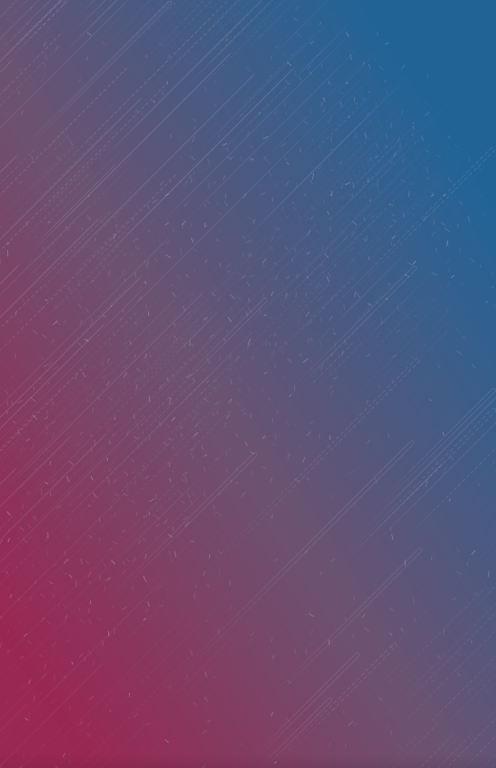
Reproduce this background procedurally as a Shadertoy shader.

```glsl
// Crimson to blue diagonal gradient with fine slanted lines, dashes and drifting flecks.

const float DIAGONAL = 0.70711;
const vec3 CRIMSON = vec3(0.60, 0.155, 0.32);
const vec3 MAUVE = vec3(0.425, 0.32, 0.44);
const vec3 BLUE = vec3(0.135, 0.39, 0.59);
const vec3 PALE = vec3(0.66, 0.63, 0.76);

float hash(vec2 p) {
    vec3 q = fract(p.xyx * vec3(0.1031, 0.1030, 0.0973));
    q += dot(q, q.yzx + 33.33);
    return fract((q.x + q.y) * q.z);
}

float noise(vec2 p) {
    vec2 i = floor(p), f = fract(p);
    f = f * f * (3.0 - 2.0 * f);
    return mix(mix(hash(i), hash(i + vec2(1, 0)), f.x),
               mix(hash(i + vec2(0, 1)), hash(i + vec2(1, 1)), f.x), f.y);
}

float band(float lo, float hi, float soft, float x) {
    return smoothstep(lo - soft, lo + soft, x) * (1.0 - smoothstep(hi - soft, hi + soft, x));
}

// Coverage of a shape, given its signed distance and the pixel size.
float cover(float d, float px) {
    return clamp(0.5 - d / px, 0.0, 1.0);
}

float dashes(float along, float period, float px) {
    float d = abs(fract(along / period) - 0.5) * period - 0.31 * period;
    return cover(d * DIAGONAL, px);
}

// Parallel lines broken into random runs; d holds (along, across).
float lineField(vec2 d, float spacing, float run, float dashShare, float seed, float px) {
    float row = floor(d.y / spacing);
    float dist = abs(fract(d.y / spacing) - 0.5) * spacing * DIAGONAL;
    float shift = d.x / run + hash(vec2(row, seed)) * 9.0;
    vec2 cell = vec2(floor(shift), row + seed * 17.0);
    float f = fract(shift);
    float ink = smoothstep(0.0, 0.25, f) * (1.0 - smoothstep(0.96, 0.98, f));
    float strength = smoothstep(0.15, 0.95, hash(cell));
    float dashed = step(hash(cell + 41.0), dashShare);
    float pattern = mix(1.0, dashes(d.x + hash(cell) * 0.1, 0.011, px), dashed);
    return cover(dist - 0.0005, px) * ink * strength * pattern;
}

// A narrow rounded outline that fades towards its lower end.
float railStroke(vec2 d, float across, float start, float end, float dashed, float px) {
    float past = max(d.x - end, 0.0);
    float dist = length(vec2(past, d.y - across)) * DIAGONAL;
    float rail = cover(abs(dist - 0.0026) - 0.0004, px);
    float fade = smoothstep(start, mix(start, end, 0.75), d.x);
    return rail * fade * mix(1.0, dashes(d.x, 0.012, px), dashed);
}

// Small tilted slivers, one at most in each grid cell.
float flecks(vec2 p, float size, float amount, float seed, float px) {
    vec2 cell = floor(p / size);
    vec2 key = cell + seed * 31.0;
    vec2 jitter = vec2(hash(key + 3.0), hash(key + 7.0)) * 0.6 + 0.2;
    vec2 q = p - (cell + jitter) * size;
    float angle = (hash(key + 13.0) - 0.5) * 2.2;
    q = mat2(cos(angle), sin(angle), -sin(angle), cos(angle)) * q;
    float halfLength = mix(0.0012, 0.0035, hash(key + 19.0));
    q.y -= clamp(q.y, -halfLength, halfLength);
    return cover(length(q) - 0.0007, px) * step(hash(key), amount) * mix(0.3, 1.0, hash(key + 23.0));
}

vec3 backdrop(vec2 uv) {
    float t = 0.5 * (uv.x + uv.y);
    vec3 lower = mix(CRIMSON, MAUVE, smoothstep(0.04, 0.47, t) * 0.35 + clamp((t - 0.1) / 0.35, 0.0, 1.0) * 0.65);
    vec3 c = mix(lower, BLUE, clamp((t - 0.45) / 0.41, 0.0, 1.0));
    return c * mix(0.93, 1.0, smoothstep(0.0, 0.02, uv.y));
}

void mainImage(out vec4 fragColor, in vec2 fragCoord) {
    float px = 1.0 / iResolution.y;
    vec2 p = fragCoord * px;
    vec2 d = vec2(p.x + p.y, p.x - p.y + 1.0);
    float patches = smoothstep(0.25, 0.7, noise(p * 9.0));

    // Line fields: upper left, centre, right edge and lower corners
    float upper = (1.0 - smoothstep(0.5, 0.95, d.y)) * band(0.15, 1.36, 0.13, d.x);
    float centre = band(0.62, 1.0, 0.12, d.y) * band(0.45, 1.3, 0.15, d.x);
    float right = band(1.14, 1.24, 0.02, d.y) * smoothstep(0.7, 0.95, d.x);
    float corner = smoothstep(1.28, 1.42, d.y) * smoothstep(0.45, 0.58, p.x);
    float lowLeft = band(0.85, 1.15, 0.1, d.y) * (1.0 - smoothstep(0.35, 0.6, d.x));
    float ink = 0.32 * upper * lineField(d, 0.0145, 0.55, 0.3, 1.0, px);
    ink += 0.20 * upper * patches * lineField(d + 0.004, 0.011, 0.22, 0.9, 2.0, px);
    ink += 0.20 * centre * patches * lineField(d, 0.012, 0.2, 0.9, 3.0, px);
    ink += 0.28 * right * lineField(d, 0.0165, 0.8, 0.1, 4.0, px);
    ink += 0.20 * corner * lineField(d, 0.0115, 0.3, 1.0, 5.0, px);
    ink += 0.12 * lowLeft * lineField(d, 0.015, 0.4, 0.4, 6.0, px);

    // Long accent strokes: across, start, end
    vec3 strokes[14] = vec3[14](
        vec3(0.924, 0.31, 0.74), vec3(1.013, 0.40, 1.076), vec3(1.113, 0.22, 0.96),
        vec3(1.263, 0.37, 0.83), vec3(1.354, 0.33, 0.674), vec3(1.318, 0.29, 0.612),
        vec3(0.736, 0.70, 0.954), vec3(0.836, 0.94, 1.45), vec3(0.889, 0.81, 1.19),
        vec3(1.151, 0.78, 1.135), vec3(1.177, 0.65, 1.109), vec3(1.341, 0.30, 0.518),
        vec3(0.225, 0.75, 1.217), vec3(0.085, 0.90, 1.085));
    for (int i = 0; i < 14; i++) {
        float dashed = i % 3 == 1 ? 1.0 : 0.25;
        ink += 0.27 * railStroke(d, strokes[i].x, strokes[i].y, strokes[i].z, dashed, px);
    }

    // Scattered flecks, densest along the middle diagonal
    float density = 0.12 + 0.45 * band(0.45, 0.95, 0.15, d.y);
    density *= 1.0 - smoothstep(1.3, 1.5, d.x);
    ink += 0.42 * flecks(p, 0.026, density, 1.0, px);
    ink += 0.22 * flecks(p + 0.37, 0.015, density * 0.8, 2.0, px);

    vec3 colour = mix(backdrop(fragCoord / iResolution.xy), PALE, min(ink, 0.6));
    fragColor = vec4(colour, 1.0);
}
```
